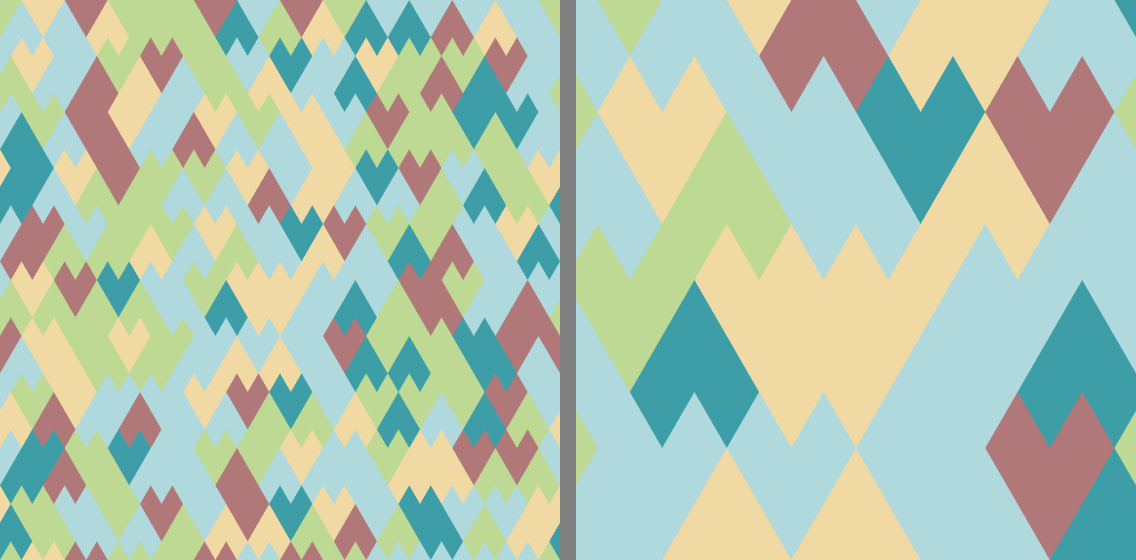
Left: the whole. Right: its middle third, enlarged.
Give the GLSL for this pattern, as a WebGL 1 fragment shader.

```glsl
precision highp float;

uniform vec2 u_resolution;

const float COLUMNS = 13.0;
const float ROWS = 10.0;          // even, so the alternating row shift wraps
const int CELLS_PER_ROW = 26;     // one arrow and one heart per column
const int SAMPLES = 3;            // antialiasing grid per axis

const vec3 SKY   = vec3(0.69, 0.85, 0.87);
const vec3 GREEN = vec3(0.74, 0.85, 0.58);
const vec3 CREAM = vec3(0.94, 0.85, 0.64);
const vec3 MAUVE = vec3(0.69, 0.47, 0.47);
const vec3 TEAL  = vec3(0.24, 0.62, 0.66);

float hash(vec2 p) {
  return fract(sin(dot(p, vec2(12.9898, 78.233))) * 43758.5453);
}

float rowShift(float row) {
  return 0.75 * mod(row, 2.0);
}

// Index within the row: even for arrows, odd for hearts; both wrap.
vec2 arrowCell(float x, float row) {
  return vec2(2.0 * mod(floor(x), COLUMNS), mod(row, ROWS));
}

vec2 heartCell(float x, float row) {
  return vec2(2.0 * mod(floor(x + 0.5), COLUMNS) + 1.0, mod(row, ROWS));
}

// Finds the notched arrow or heart that covers a point; rows run downwards.
vec2 findCell(vec2 grid) {
  float row = floor(grid.y);
  float depth = 3.0 * fract(grid.y);
  float x = grid.x - rowShift(row);
  float fromAxis = abs(fract(x) - 0.5);

  // Upper two thirds: arrow heads between heart tips
  if (depth < 2.0) {
    return fromAxis < 0.25 * depth ? arrowCell(x, row) : heartCell(x, row);
  }
  // Lower third: arrow feet interlock with the heart peaks of the next row
  if (abs(fromAxis - 0.25) < 0.25 * (3.0 - depth)) {
    return arrowCell(x, row);
  }
  return heartCell(grid.x - rowShift(row + 1.0), row + 1.0);
}

// Shuffled rank in 0..1, evenly spread so that colour shares stay exact.
float shuffledRank(vec2 cell) {
  float own = hash(cell);
  float rank = 0.0;
  for (int i = 0; i < CELLS_PER_ROW; i++) {
    if (hash(vec2(float(i), cell.y)) < own) rank += 1.0;
  }
  float rowOffset = (mod(3.0 * cell.y, ROWS) + 0.5) / ROWS;
  return (rank + rowOffset) / float(CELLS_PER_ROW);
}

vec3 palette(float t) {
  if (t < 0.297) return SKY;
  if (t < 0.565) return GREEN;
  if (t < 0.730) return CREAM;
  if (t < 0.875) return MAUVE;
  return TEAL;
}

vec3 pattern(vec2 uv) {
  vec2 grid = vec2(uv.x * COLUMNS, (1.0 - uv.y) * ROWS);
  return palette(shuffledRank(findCell(grid)));
}

void main() {
  vec3 color = vec3(0.0);
  for (int j = 0; j < SAMPLES; j++) {
    for (int i = 0; i < SAMPLES; i++) {
      vec2 offset = (vec2(float(i), float(j)) + 0.5) / float(SAMPLES) - 0.5;
      color += pattern((gl_FragCoord.xy + 1.2 * offset) / u_resolution);
    }
  }
  gl_FragColor = vec4(color / float(SAMPLES * SAMPLES), 1.0);
}
```
